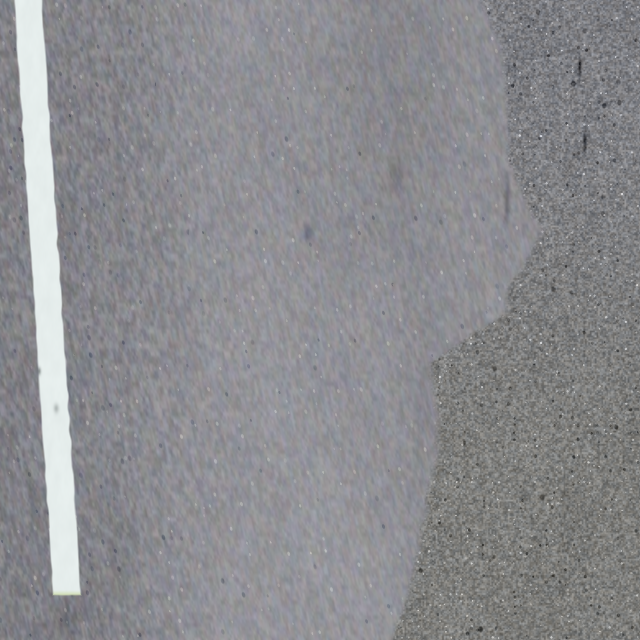
A Shadertoy shader for this texture:

```glsl
// Weathered road: soft grey asphalt, a coarse patch on the right and a white lane line.

float hash(vec2 p, float seed) {
    vec3 q = fract(vec3(p.xyx) * 0.1031 + seed * 0.137);
    q += dot(q, q.yzx + 33.33);
    return fract((q.x + q.y) * q.z);
}

float noise(vec2 p, float seed) {
    vec2 i = floor(p), f = fract(p);
    f = f * f * (3.0 - 2.0 * f);
    return mix(mix(hash(i, seed), hash(i + vec2(1, 0), seed), f.x),
               mix(hash(i + vec2(0, 1), seed), hash(i + vec2(1, 1), seed), f.x), f.y);
}

// Noise centred on zero
float grain(vec2 p, float seed) { return noise(p, seed) - 0.5; }

float cloud(vec2 p, float seed) {
    float sum = 0.0, amp = 0.5;
    for (int i = 0; i < 4; i++) {
        sum += amp * grain(p, seed + float(i));
        p = p * 2.03 + 7.1;
        amp *= 0.55;
    }
    return sum;
}

// One jittered pebble in each chosen cell; returns its coverage
float specks(vec2 p, float density, float size, float seed) {
    vec2 id = floor(p);
    vec2 centre = 0.3 + 0.4 * vec2(hash(id, seed), hash(id, seed + 1.0));
    float radius = size * mix(0.5, 1.0, hash(id, seed + 2.0));
    float strength = step(hash(id, seed + 3.0), density) * mix(0.4, 1.0, hash(id, seed + 4.0));
    return strength * (1.0 - smoothstep(radius * 0.4, radius, length(fract(p) - centre)));
}

// Soft elliptical stain
float stain(vec2 p, vec2 centre, vec2 size) {
    vec2 d = (p - centre) / size;
    return exp(-dot(d, d));
}

// Left border of the coarse patch, as x for a depth below the top
float patchBorder(float depth) {
    const vec2 knots[16] = vec2[16](
        vec2(0.0, 0.749), vec2(0.065, 0.781), vec2(0.17, 0.792), vec2(0.26, 0.797),
        vec2(0.31, 0.82), vec2(0.36, 0.848), vec2(0.39, 0.833), vec2(0.445, 0.797),
        vec2(0.49, 0.79), vec2(0.52, 0.74), vec2(0.567, 0.671), vec2(0.65, 0.684),
        vec2(0.72, 0.679), vec2(0.85, 0.655), vec2(0.94, 0.635), vec2(1.0, 0.61));
    float x = knots[0].y;
    for (int i = 1; i < 16; i++) {
        float t = (depth - knots[i - 1].x) / (knots[i].x - knots[i - 1].x);
        x = mix(x, knots[i].y, clamp(t, 0.0, 1.0));
    }
    return x;
}

vec3 smoothAsphalt(vec2 p) {
    float shade = mix(0.506, 0.568, smoothstep(0.1, 0.36, p.x));
    shade += 0.018 * stain(p, vec2(0.45, 0.12), vec2(0.22, 0.4));
    shade -= 0.032 * stain(p, vec2(0.62, 0.9), vec2(0.1, 0.4));
    shade -= 0.025 * stain(p, vec2(0.66, 0.33), vec2(0.025, 0.16));
    shade += 0.04 * cloud(p * vec2(14.0, 6.0), 3.0);

    // Slightly leaning streaks, with faint blue and ochre tints
    vec2 s = vec2(p.x + 0.2 * p.y, p.y);
    float rough = mix(1.35, 0.9, smoothstep(0.15, 0.4, p.x));
    shade += rough * (0.075 * grain(s * vec2(190.0, 85.0), 11.0)
                    + 0.05 * grain(s * vec2(340.0, 170.0), 12.0));
    vec3 color = vec3(shade) + vec3(-0.003, -0.004, 0.017);
    color += vec3(0.03, 0.008, -0.04) * grain(s * vec2(150.0, 65.0), 15.0);
    color += vec3(0.025, -0.018, 0.012) * grain(s * vec2(170.0, 80.0), 16.0);

    color += vec3(0.13, 0.13, 0.11) * specks(s * vec2(85.0, 55.0), 0.1, 0.28, 21.0);
    float pits = mix(0.16, 0.035, smoothstep(0.12, 0.35, p.x));
    color -= vec3(0.14, 0.13, 0.11) * specks(s * vec2(75.0, 48.0), pits, 0.3, 31.0);
    color -= vec3(0.14, 0.12, 0.07) * stain(p, vec2(0.481, 0.635), vec2(0.007, 0.011));
    color -= 0.07 * stain(p, vec2(0.619, 0.725), vec2(0.013, 0.025));
    color -= 0.05 * stain(p, vec2(0.1, 0.035), vec2(0.02, 0.03));
    return color;
}

vec3 coarseAsphalt(vec2 p) {
    vec3 color = mix(vec3(0.488, 0.488, 0.478), vec3(0.487, 0.49, 0.507), smoothstep(0.2, 0.9, p.y));
    color += 0.05 * cloud(p * vec2(20.0, 6.0), 41.0);
    color += 0.17 * grain(p * 390.0, 43.0) + 0.12 * grain(p * 230.0, 44.0);
    color += vec3(0.02, 0.0, -0.025) * grain(p * 200.0, 45.0);
    color += 0.27 * specks(p * 120.0, 0.13, 0.32, 51.0);
    color -= 0.22 * specks(p * vec2(100.0, 85.0), 0.1, 0.34, 61.0);
    color -= 0.26 * specks(p * vec2(42.0, 34.0), 0.12, 0.22, 71.0);
    // Two narrow cracks
    color -= 0.3 * stain(p, vec2(0.906, 0.894), vec2(0.0025, 0.016));
    color -= 0.3 * stain(p, vec2(0.914, 0.777), vec2(0.003, 0.015));
    return color;
}

void mainImage(out vec4 fragColor, in vec2 fragCoord) {
    vec2 p = fragCoord / iResolution.xy;
    float pixel = 1.0 / iResolution.y;

    float border = patchBorder(1.0 - p.y) + 0.012 * cloud(p * 45.0, 81.0);
    vec3 color = mix(smoothAsphalt(p), coarseAsphalt(p), smoothstep(-0.008, 0.008, p.x - border));
    color -= 0.13 * stain(p, vec2(0.792, 0.685), vec2(0.004, 0.03));

    // Lane line with a worn, slightly yellow-green rim
    float axis = 0.0436 + 0.0658 * (1.0 - p.y);
    float side = abs(p.x - axis) - 0.0215 + 0.003 * grain(p * 55.0, 91.0);
    float edge = max(side, 0.07 - p.y + 0.002 * grain(p * 60.0, 92.0));
    vec3 paint = vec3(0.9, 0.93, 0.925) + 0.035 * cloud(p * vec2(90.0, 40.0), 93.0);
    paint = mix(paint, vec3(0.82, 0.87, 0.7), smoothstep(0.079, 0.069, p.y));
    paint -= 0.2 * stain(p, vec2(0.088, 0.362), vec2(0.004, 0.007));
    paint -= 0.35 * stain(p, vec2(0.061, 0.42), vec2(0.003, 0.006));
    float softness = max(pixel, 0.002);
    color = mix(color, paint, 1.0 - smoothstep(-softness, softness, edge));

    fragColor = vec4(clamp(color, 0.0, 1.0), 1.0);
}
```
